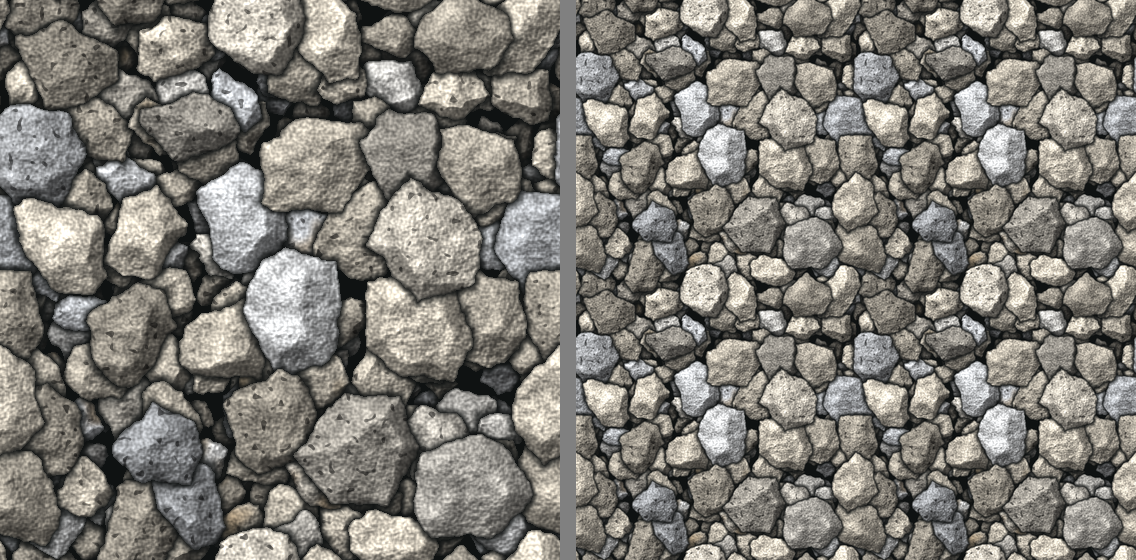
Left: one tile. Right: repeated 2 by 2.
This texture is drawn by a Shadertoy shader. Its source:

```glsl
// A heap of angular gravel: three wrapped, jittered grids of faceted stones.
// Each stone is a smooth minimum of tilted planes; the highest ranked one wins
// and is darkened near its rim and beside the stones lying over it.

const float TAU = 6.2832;

vec3 hash(vec3 p) {
    p = fract((p + 7.3) * vec3(.1031, .1030, .0973));
    p += dot(p, p.yxz + 33.33);
    return fract((p.xxy + p.yxx) * p.zyx);
}

float corner(vec2 cell, vec2 f, vec2 offset, float period) {
    float a = TAU * hash(vec3(mod(cell + offset, period), period)).x;
    return dot(vec2(cos(a), sin(a)), f - offset);
}

// Gradient noise that wraps over the unit square
float gradientNoise(vec2 uv, float period) {
    vec2 x = uv * period, cell = floor(x), f = x - cell;
    vec2 u = f * f * f * (f * (f * 6. - 15.) + 10.);
    vec2 e = vec2(0, 1);
    return mix(mix(corner(cell, f, e.xx, period), corner(cell, f, e.yx, period), u.x),
               mix(corner(cell, f, e.xy, period), corner(cell, f, e.yy, period), u.x), u.y);
}

float grain(vec2 uv) {
    float sum = 0., amp = 1., period = 20.;
    for (int i = 0; i < 4; i++) {
        sum += amp * gradientNoise(uv, period);
        amp *= .62;
        period *= 2.;
    }
    return sum;
}

// Smooth minimum of heights (x) that blends their slopes (yz) too
vec3 smoothMin(vec3 a, vec3 b, float k) {
    float t = clamp(.5 + .5 * (b.x - a.x) / k, 0., 1.);
    vec3 v = mix(b, a, t);
    v.x -= k * t * (1. - t);
    return v;
}

// Height and slope of one faceted stone around its centre
vec3 stone(vec2 p, vec3 seed, float size) {
    vec3 form = hash(seed + vec3(0, 0, 10));
    vec2 tilt = (hash(seed + vec3(0, 0, 11)).xy - .5) * .7;
    float turn = TAU * form.x, aspect = mix(.52, .92, form.y);
    vec3 surface = vec3(size * mix(.34, .52, form.z) + dot(p, tilt), tilt);
    for (int i = 0; i < 7; i++) {
        vec3 r = hash(seed + vec3(0, 0, 20 + i));
        float a = (float(i) + .75 * r.x) * TAU / 7.;
        vec2 dir = vec2(cos(a), sin(a));
        float reach = size * mix(.85, 1.12, r.y) * length(vec2(cos(a - turn), aspect * sin(a - turn)));
        float slope = mix(.55, 2., r.z);
        surface = smoothMin(surface, vec3((reach - dot(p, dir)) * slope, -dir * slope), .07 * size);
    }
    return surface;
}

vec3 stoneColour(vec3 seed, vec2 uv, float rough) {
    vec3 r = hash(seed + vec3(0, 0, 40)), s = hash(seed + vec3(0, 0, 41));
    vec3 hue = mix(vec3(1.03, .99, .915), vec3(.985, 1., 1.02), smoothstep(.45, .95, r.y));
    vec3 colour = hue * mix(.58, .86, r.x);
    // Rust stains on a few, pits on the porous ones, fine speckles on all
    float rust = step(.85, r.z) * smoothstep(-.1, .4, gradientNoise(uv, 18.));
    colour = mix(colour, vec3(.56, .47, .35), .6 * rust);
    float pits = step(.5, s.x) * smoothstep(.3, .45, gradientNoise(uv, 64.));
    float speckle = gradientNoise(uv, 170.);
    return colour * (1. + .36 * rough + .4 * speckle) * (1. - .5 * pits);
}

void mainImage(out vec4 fragColor, in vec2 fragCoord) {
    vec2 uv = fragCoord / iResolution.xy;

    // Roughen the outlines
    vec2 p = uv + .012 * vec2(gradientNoise(uv, 18.), gradientNoise(uv + .37, 18.))
                + .005 * vec2(gradientNoise(uv, 60.), gradientNoise(uv + .37, 60.));

    // Find the topmost stone, keeping rim distance and rank of all
    vec2 found[27];
    vec3 topSurface = vec3(0), topSeed = vec3(0);
    float topRank = -1., topEdge = 0.;
    for (int k = 0; k < 27; k++) {
        int layer = k / 9;
        float count = 14. - 4. * float(layer);
        vec2 cell = floor(p * count) + vec2(k % 3, (k / 3) % 3) - 1.;
        vec3 seed = vec3(mod(cell, count), 50 * layer);
        vec3 r = hash(seed), s = hash(seed + vec3(0, 0, 1));
        vec2 centre = cell + .5 + (r.xy - .5) * vec2(.55, .65);
        centre.x += .5 * mod(cell.y, 2.) - .25;
        vec3 surface = stone(p - centre / count, seed, mix(.46, .66, r.z) / count);
        float edge = surface.x / max(length(surface.yz), .5);
        float rank = float(layer) + 1.15 * s.x;
        found[k] = vec2(edge, rank);
        if (edge > 0. && rank > topRank) {
            topRank = rank;
            topEdge = edge;
            topSurface = surface;
            topSeed = seed;
        }
    }

    // Dark rims and contact shadows
    float shade = mix(.35, 1., smoothstep(-.001, .006, topEdge));
    for (int k = 0; k < 27; k++)
        if (found[k].y > topRank) shade *= smoothstep(-.004, .015, -found[k].x);

    // Grainy bumps and soft daylight from the upper left
    vec2 grainUv = uv + hash(topSeed + vec3(0, 0, 2)).xy, e = vec2(.001, 0);
    float rough = grain(grainUv);
    vec2 bump = vec2(grain(grainUv + e.xy), grain(grainUv + e.yx)) - rough;
    vec3 normal = normalize(vec3(-topSurface.yz - .007 * bump / e.x, 1));
    float light = .4 + .68 * max(dot(normal, normalize(vec3(-.35, .5, .8))), 0.);
    light *= mix(.42, 1., smoothstep(0., 1.5, topRank));

    vec3 lit = stoneColour(topSeed, grainUv, rough) * light;
    vec3 gap = vec3(.06, .07, .07);
    fragColor = vec4(mix(gap, lit, topRank < 0. ? 0. : shade), 1);
}
```
